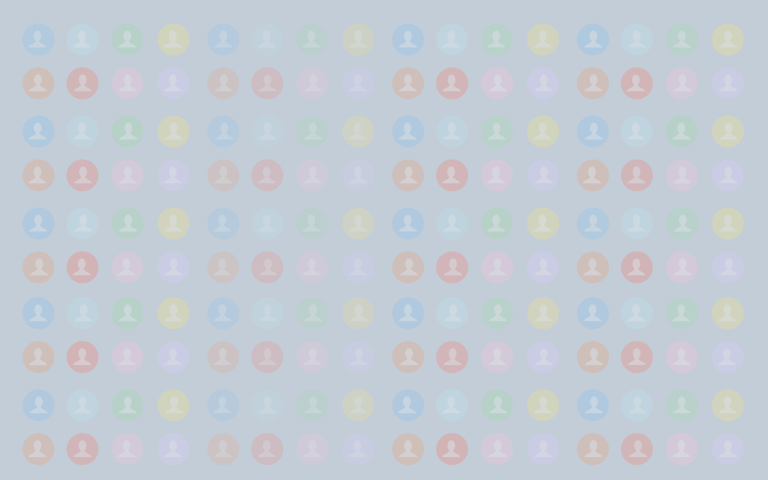
This pattern is drawn by a Shadertoy shader. Its source:

```glsl
// Pale grid of tinted discs, each holding a simple bust silhouette
#define FIRST vec2(0.0802, 0.0823)    // first disc centre, from the top left
#define PERIOD vec2(0.385, 0.1917)    // size of one 4 x 2 group
#define GROUPS vec2(4.0, 5.0)         // groups across and down
#define STEP vec2(0.0906, 0.0913)     // disc spacing inside a group
#define WIDEN 0.00104                 // growth of the column spacing
#define ROW_SLIP 0.0048               // upward slip of the lower groups
#define RADIUS 0.0333
#define FADED 0.7                     // strength of the second group column
#define ICON_MIX 0.55
#define WOBBLE 0.07                   // sideways drift of the busts
#define GROUND vec3(0.765, 0.802, 0.845)
#define ICON_LIGHT vec3(0.85, 0.87, 0.89)

const vec3 TINTS[8] = vec3[8](
    vec3(0.69, 0.79, 0.87), vec3(0.75, 0.83, 0.87),
    vec3(0.72, 0.82, 0.79), vec3(0.82, 0.83, 0.74),
    vec3(0.81, 0.75, 0.73), vec3(0.82, 0.71, 0.72),
    vec3(0.83, 0.79, 0.85), vec3(0.79, 0.80, 0.89));

float hash(vec2 p) {
    return fract(sin(dot(p, vec2(127.1, 311.7))) * 43758.5453);
}

// Head and shoulders, in units of the disc radius
float bustDistance(vec2 q) {
    vec2 headSize = vec2(0.24, 0.33);
    float head = (length((q - vec2(0.0, 0.22)) / headSize) - 1.0) * headSize.x;
    float halfWidth = 0.12 + 0.43 * (1.0 - smoothstep(-0.47, -0.1, q.y));
    float shoulders = max(abs(q.x) - halfWidth, max(-0.5 - q.y, q.y - 0.1));
    return min(head, shoulders);
}

float coverage(float d, float pixel) {
    return 1.0 - smoothstep(-0.7 * pixel, 0.7 * pixel, d);
}

void mainImage(out vec4 fragColor, in vec2 fragCoord) {
    // Height units, measured down from the top left disc
    vec2 p = vec2(fragCoord.x, iResolution.y - fragCoord.y) / iResolution.y - FIRST;

    // Group, then disc within the group
    vec2 group = clamp(floor((p + 0.05) / PERIOD), vec2(0.0), GROUPS - 1.0);
    vec2 local = p - group * PERIOD;
    local.y += ROW_SLIP * step(2.5, group.y);
    vec2 slot = clamp(floor(local / (STEP + vec2(0.003, 0.0)) + 0.5),
                      vec2(0.0), vec2(3.0, 1.0));
    vec2 centre = slot * STEP + vec2(WIDEN * slot.x * slot.x, 0.0);
    vec2 q = (local - centre) * vec2(1.0, -1.0) / RADIUS;
    float pixel = 1.0 / (iResolution.y * RADIUS);

    // Tint, with slight variation between repeats
    vec2 id = group * vec2(4.0, 2.0) + slot;
    float strength = group.x == 1.0 ? FADED : 1.0;
    strength *= 0.96 + 0.08 * hash(id + 9.0);
    vec3 tint = mix(GROUND, TINTS[int(slot.x + 4.0 * slot.y)], strength);

    // Bust over disc over ground
    float drift = WOBBLE * (2.0 * hash(id) - 1.0);
    float bust = coverage(bustDistance(q - vec2(drift, 0.0)), pixel);
    vec3 disc = mix(tint, ICON_LIGHT, bust * ICON_MIX * strength);
    vec3 color = mix(GROUND, disc, coverage(length(q) - 1.0, pixel));
    fragColor = vec4(color, 1.0);
}
```
